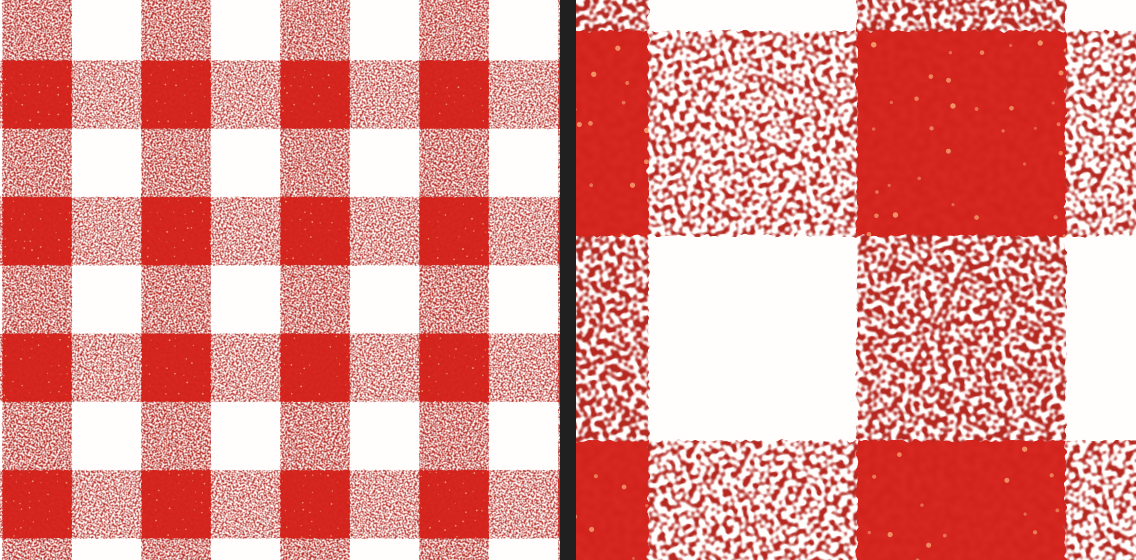
Left, the full canvas; right, a detail of the centre.
This pattern is drawn by a Shadertoy shader. Its source:

```glsl
const vec3 WHITE = vec3(1.0, 0.995, 0.99);
const vec3 RED = vec3(0.83, 0.145, 0.12);
const vec3 GRAIN_RED = vec3(0.71, 0.16, 0.13);
const vec3 SPECK = vec3(0.95, 0.58, 0.40);

const vec2 PERIOD = vec2(0.2482, 0.2439);      // one red and one white band
const vec2 BAND_START = vec2(0.0042, 0.0385);
const float GRAIN_SCALE = 265.0;
const float SPECK_SCALE = 62.0;

vec2 hash2(vec2 p) {
    vec3 q = fract(p.xyx * vec3(0.1031, 0.1030, 0.0973));
    q += dot(q, q.yzx + 33.33);
    return fract((q.xx + q.yz) * q.zy);
}

float cornerSlope(vec2 cell, vec2 offset) {
    float angle = 6.2832 * hash2(cell).x;
    return dot(vec2(cos(angle), sin(angle)), offset);
}

float gradientNoise(vec2 p) {
    vec2 i = floor(p), f = fract(p);
    vec2 u = f * f * f * (f * (f * 6.0 - 15.0) + 10.0);
    vec2 e = vec2(1.0, 0.0);
    float low = mix(cornerSlope(i, f), cornerSlope(i + e, f - e), u.x);
    float high = mix(cornerSlope(i + e.yx, f - e.yx), cornerSlope(i + e.xx, f - e.xx), u.x);
    return mix(low, high, u.y);
}

vec2 rotate(vec2 p, float angle) {
    float c = cos(angle), s = sin(angle);
    return vec2(c * p.x - s * p.y, s * p.x + c * p.y);
}

// Coverage of a band filling half of each period, on both axes
vec2 bands(vec2 p, vec2 period, vec2 start, float pixel) {
    vec2 fromCentre = abs(mod(p - start + 0.25 * period, period) - 0.5 * period);
    return smoothstep(-0.6 * pixel, 0.6 * pixel, 0.25 * period - fromCentre);
}

// Share of white in the mottled print
float mottle(vec2 p, float scale, float bias, float pixel) {
    float n = gradientNoise(rotate(p, 0.47) * scale + 40.0);
    float softness = 0.12 + 1.15 * scale * pixel;
    return smoothstep(-softness, softness, n + bias);
}

// Sparse pale dots, at most one in each cell
float specks(vec2 p, float scale, float pixel) {
    vec2 q = p * scale, cell = floor(q);
    vec2 centre = 0.2 + 0.6 * hash2(cell + 17.0);
    vec2 look = hash2(cell + 91.0);
    float radius = mix(0.05, 0.10, look.y);
    float edge = 0.6 * pixel * scale;
    float dotCover = 1.0 - smoothstep(radius - edge, radius + edge, length(q - cell - centre));
    return dotCover * step(look.x, 0.5) * mix(0.5, 1.0, look.y);
}

void mainImage(out vec4 fragColor, in vec2 fragCoord) {
    vec2 uv = fragCoord / iResolution.y;
    float pixel = 1.0 / iResolution.y;

    // Slightly toothed band edges
    vec2 wobble = vec2(gradientNoise(uv * 231.0), gradientNoise(uv.yx * 227.0 + 80.0));
    vec2 band = bands(uv + 0.0022 * wobble, PERIOD, BAND_START, pixel);

    // Mottled squares: denser down the columns, paler along the rows
    vec3 columnTone = mix(GRAIN_RED, WHITE, mottle(uv, GRAIN_SCALE, 0.0, pixel));
    vec3 rowTone = mix(GRAIN_RED, WHITE, mottle(uv + 3.1, GRAIN_SCALE, 0.08, pixel));

    // Solid squares with faint grain and specks
    vec3 solidTone = RED + 0.025 * gradientNoise(rotate(uv, 0.8) * 190.0);
    solidTone = mix(solidTone, SPECK, specks(uv, SPECK_SCALE, pixel));

    // Crossing of the bands
    vec3 outside = mix(WHITE, rowTone, band.y);
    vec3 inside = mix(columnTone, solidTone, band.y);
    fragColor = vec4(mix(outside, inside, band.x), 1.0);
}
```
